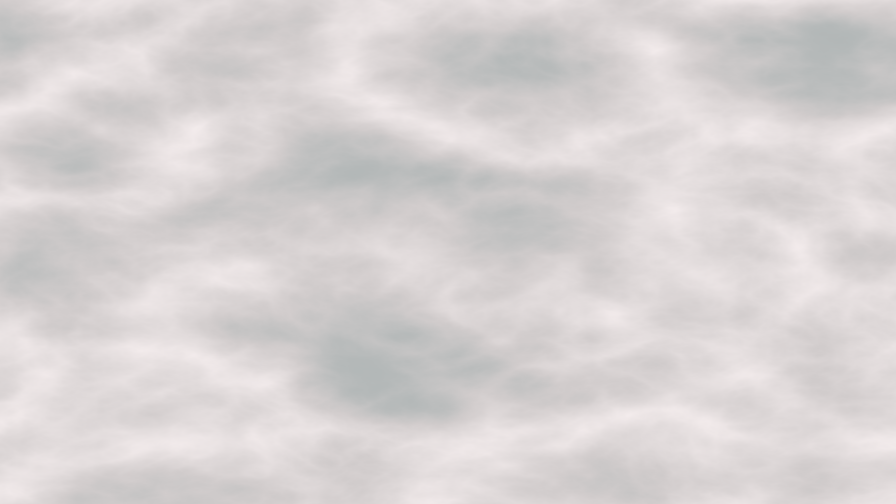
A WebGL 1 fragment shader for this texture:

```glsl
precision highp float;
// Soft overcast sky: grey cloud hollows divided by pale, glowing creases.

uniform vec2 u_resolution;

#define CLOUD_SCALE vec2(1.65, 3.3)
#define OCTAVES 7
#define GAIN 0.48
#define WARP 0.08
#define CREASE_SOFTNESS 0.035
#define BRIGHTNESS 0.99
#define CONTRAST 1.40
#define SHADOW_COLOR vec3(0.690, 0.712, 0.712)
#define CLOUD_COLOR vec3(0.820, 0.800, 0.800)
#define GLOW_COLOR vec3(0.970, 0.940, 0.942)

// Pseudo-random unit vector for a lattice cell
vec2 cellGradient(vec2 cell) {
    vec3 p = fract(vec3(cell.xyx) * vec3(0.1031, 0.1030, 0.0973));
    p += dot(p, p.yzx + 33.33);
    float angle = 6.28318 * fract((p.x + p.y) * p.z);
    return vec2(cos(angle), sin(angle));
}

// Gradient noise, centred on zero
float gradientNoise(vec2 p) {
    vec2 cell = floor(p);
    vec2 f = p - cell;
    vec2 blend = f * f * f * (f * (f * 6.0 - 15.0) + 10.0);
    vec2 right = vec2(1.0, 0.0);
    vec2 up = vec2(0.0, 1.0);
    float bottom = mix(dot(cellGradient(cell), f),
                       dot(cellGradient(cell + right), f - right), blend.x);
    float top = mix(dot(cellGradient(cell + up), f - up),
                    dot(cellGradient(cell + 1.0), f - 1.0), blend.x);
    return mix(bottom, top, blend.y);
}

// Sum of folded noise: zero along the creases, high inside the hollows
float billow(vec2 p) {
    float sum = 0.0;
    float amplitude = 1.0;
    for (int i = 0; i < OCTAVES; i++) {
        float n = gradientNoise(p);
        sum += amplitude * (sqrt(n * n + CREASE_SOFTNESS * CREASE_SOFTNESS) - CREASE_SOFTNESS * 0.5);
        p = p * 2.03 + vec2(17.3, 9.7);
        amplitude *= GAIN;
    }
    return sum;
}

// Shadow to cloud to glow
vec3 cloudRamp(float light) {
    float split = 0.45;
    vec3 lower = mix(SHADOW_COLOR, CLOUD_COLOR, clamp(light / split, 0.0, 1.0));
    return mix(lower, GLOW_COLOR, clamp((light - split) / (1.0 - split), 0.0, 1.0));
}

void main() {
    vec2 uv = gl_FragCoord.xy / u_resolution.y;
    vec2 p = uv * CLOUD_SCALE + vec2(4.37, 7.61);

    // Bend the creases a little
    vec2 drift = vec2(gradientNoise(p * 1.3 + 31.7), gradientNoise(p * 1.3 + 58.2));
    float light = BRIGHTNESS - CONTRAST * billow(p + WARP * drift);

    // Ease the darkest hollows toward the shadow colour
    float floorLight = 0.12;
    light = light < floorLight ? floorLight * exp((light - floorLight) / floorLight) : light;

    gl_FragColor = vec4(cloudRamp(light), 1.0);
}
```
